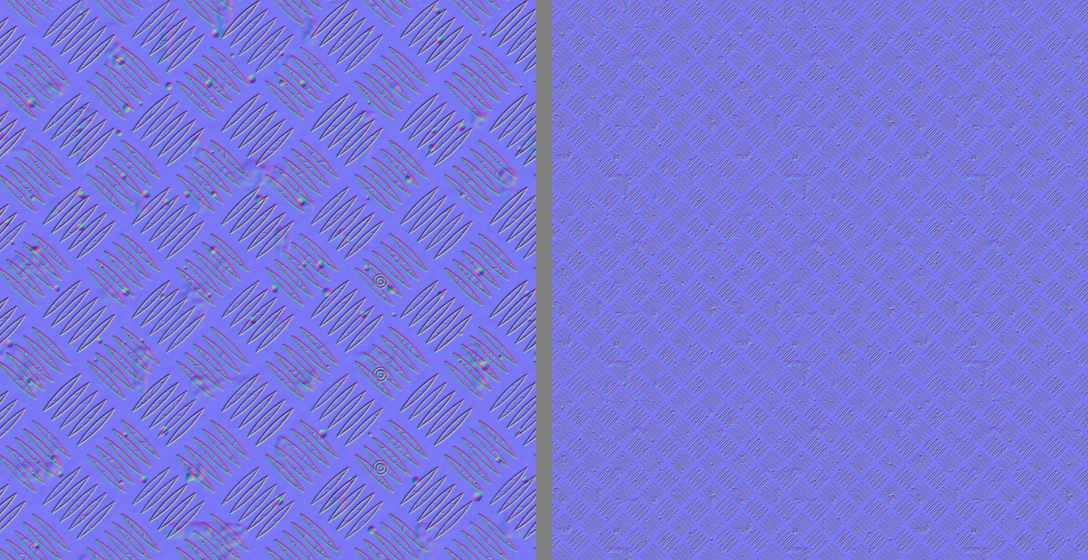
Left, the tile; right, the same tile 3 across and 3 down.
This texture map is drawn by a Shadertoy shader. Its source:

```glsl
// Tangent-space normal map of worn tread plate: clusters of five raised, lipped
// lens blades, alternating in slant on a staggered grid. A wrapping height field
// (blades, grain, pits, dents, ring stamps) is differentiated to get the normals.

const float REPEATS = 6.0;            // cells across and down
const vec2 CENTRE_RISING = vec2(0.886, 0.610);
const vec2 CENTRE_FALLING = vec2(0.383, 0.110);
// Lengths below are in cell heights
const float BLADE_HALF_LENGTH = 0.276;
const float BLADE_HALF_WIDTH = 0.033;
const float BLADE_STEP = 0.129;
const float LIP_WIDTH = 0.0088;
const float LIP_HEIGHT = 0.0105;
const float PLATEAU_HEIGHT = 0.0035;
const float GRAIN_HEIGHT = 0.0035;
const float DENT_HEIGHT = 0.018;
const float PIT_GRID = 24.0;
const float PIT_CHANCE = 0.17;
const float PIT_DEPTH = 0.024;
const vec2 RING_START = vec2(4.26, 0.99);
const float RING_COUNT = 3.0;
const float RING_RADIUS = 0.075;
const float SAMPLE_STEP = 0.004;
const vec3 FLAT_COLOUR = vec3(0.48, 0.47, 0.97);
const float BLUE_FALLOFF = 0.5;

float hash(vec2 p, float seed) {
    vec3 q = fract(vec3(p.xyx + seed) * vec3(0.1031, 0.1030, 0.0973));
    q += dot(q, q.yzx + 33.33);
    return fract((q.x + q.y) * q.z);
}

// Value noise with a whole number of lattice cells over the tile
float wrapNoise(vec2 uv, float count, float seed) {
    vec2 p = uv * count, cell = floor(p), f = fract(p);
    f = f * f * (3.0 - 2.0 * f);
    vec2 a = mod(cell, count), b = mod(cell + 1.0, count);
    return mix(mix(hash(a, seed), hash(vec2(b.x, a.y), seed), f.x),
               mix(hash(vec2(a.x, b.y), seed), hash(b, seed), f.x), f.y);
}

// Signed distance to a lens whose tips lie on the y axis
float lensDistance(vec2 p, float halfWidth, float halfLength) {
    float radius = (halfLength * halfLength + halfWidth * halfWidth) / (2.0 * halfWidth);
    float offset = radius - halfWidth;
    p = abs(p);
    return (p.y - halfLength) * offset > p.x * halfLength
        ? length(p - vec2(0.0, halfLength))
        : length(p + vec2(offset, 0.0)) - radius;
}

// Five parallel blades; slant is +1 for rising, -1 for falling
float clusterHeight(vec2 uv, vec2 cellSize, vec2 centre, float slant) {
    vec2 grid = uv * REPEATS - centre + 0.5;
    vec2 id = mod(floor(grid), REPEATS);
    vec2 q = (fract(grid) - 0.5) * cellSize;
    float along = (q.x + slant * q.y) * 0.7071;
    float across = (q.x - slant * q.y) * 0.7071;
    float blade = clamp(round(across / BLADE_STEP), -2.0, 2.0);
    float d = lensDistance(vec2(across - blade * BLADE_STEP, along),
                           BLADE_HALF_WIDTH, BLADE_HALF_LENGTH);
    float wear = mix(0.8, 1.15, hash(id * 5.0 + blade + 2.0, 7.0 + slant));
    float inside = 1.0 - smoothstep(-LIP_WIDTH, LIP_WIDTH, d);
    float speckle = smoothstep(0.6, 0.95, wrapNoise(uv, 190.0, 3.0)) * 0.005;
    float lip = LIP_HEIGHT * exp(-d * d / (LIP_WIDTH * LIP_WIDTH));
    return wear * (lip + inside * PLATEAU_HEIGHT) + inside * speckle;
}

// Scattered round pits and chips, one candidate per grid square
float pitHeight(vec2 uv, vec2 cellSize) {
    vec2 p = uv * PIT_GRID, id = mod(floor(p), PIT_GRID);
    if (hash(id, 11.0) > PIT_CHANCE) return 0.0;
    vec2 spot = mix(vec2(0.27), vec2(0.73), vec2(hash(id, 12.0), hash(id, 13.0)));
    float radius = mix(0.09, 0.22, hash(id, 14.0));
    float ragged = 0.75 + 0.5 * wrapNoise(uv, 120.0, 15.0);
    float r = length((fract(p) - spot) * cellSize) * ragged / radius;
    float direction = hash(id, 16.0) < 0.7 ? -1.0 : 1.0;
    return direction * PIT_DEPTH * radius / 0.2 * (1.0 - smoothstep(0.1, 1.0, r));
}

// A column of small concentric ring stamps
float ringHeight(vec2 uv, vec2 cellSize) {
    float h = 0.0;
    for (float i = 0.0; i < RING_COUNT; i++) {
        vec2 offset = fract(uv - (RING_START + vec2(0.0, i)) / REPEATS + 0.5) - 0.5;
        float r = length(offset * REPEATS * cellSize) / RING_RADIUS;
        float wave = 0.5 + 0.5 * cos(r * 12.566);
        h += 0.011 * wave * (1.0 - smoothstep(0.9, 1.15, r));
    }
    return h;
}

float plateHeight(vec2 p, vec2 cellSize) {
    vec2 uv = p / (REPEATS * cellSize);
    float h = clusterHeight(uv, cellSize, CENTRE_RISING, 1.0)
            + clusterHeight(uv, cellSize, CENTRE_FALLING, -1.0);
    h += GRAIN_HEIGHT * (wrapNoise(uv, 60.0, 1.0) + 0.3 * wrapNoise(uv, 150.0, 2.0));
    float dented = smoothstep(0.76, 0.95, wrapNoise(uv, 19.0, 4.0));
    h += DENT_HEIGHT * dented * wrapNoise(uv, 96.0, 5.0);
    return h + pitHeight(uv, cellSize) + ringHeight(uv, cellSize);
}

vec3 normalColour(vec2 p, vec2 cellSize) {
    vec2 e = vec2(SAMPLE_STEP, 0.0);
    float h = plateHeight(p, cellSize);
    vec2 slope = vec2(h - plateHeight(p + e.xy, cellSize),
                      plateHeight(p + e.yx, cellSize) - h) / SAMPLE_STEP;
    vec2 n = slope / sqrt(1.0 + dot(slope, slope));   // green axis points down
    return FLAT_COLOUR + vec3(0.5 * n, -BLUE_FALLOFF * length(n));
}

void mainImage(out vec4 fragColor, in vec2 fragCoord) {
    vec2 cellSize = vec2(iResolution.x / iResolution.y, 1.0);
    vec3 colour = vec3(0.0);
    for (int i = 0; i < 4; i++) {   // 2x2 supersampling
        vec2 jitter = vec2(i % 2, i / 2) * 0.5 - 0.25;
        colour += normalColour((fragCoord + jitter) * REPEATS / iResolution.y, cellSize);
    }
    fragColor = vec4(colour * 0.25, 1.0);
}
```
